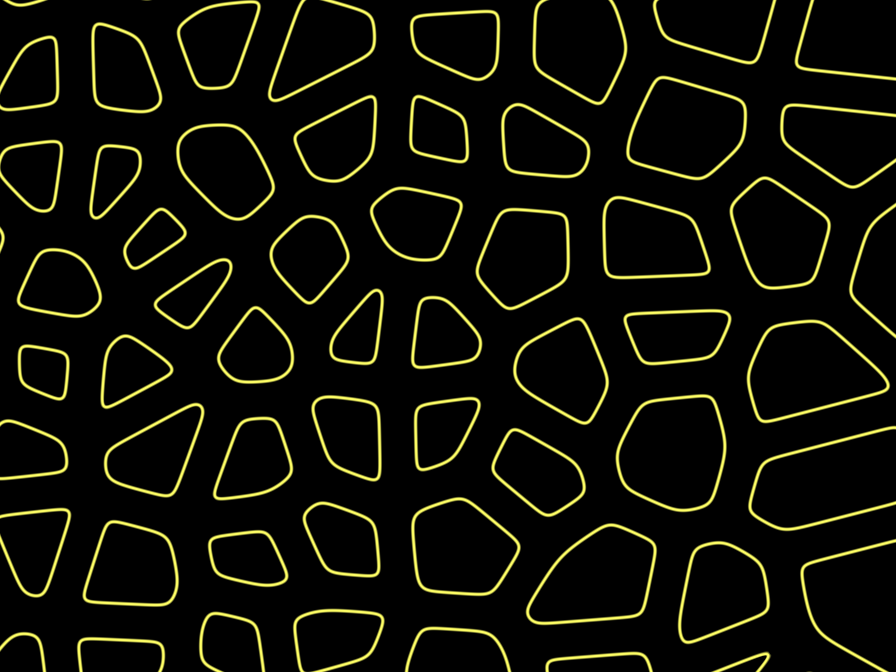
This pattern is drawn by a Shadertoy shader. Its source:

```glsl
const vec3 BACKGROUND = vec3(0.0);
const vec3 LINE_COLOR = vec3(1.0, 1.0, 0.4);
const vec2 DENSE_CENTER = vec2(0.28, 0.55); // where the cells are smallest
const float SPREAD = 0.7;         // distance over which cells grow
const float CELL_SIZE = 0.138;    // site spacing at the dense center
const float JITTER = 0.78;        // 0 = regular grid, 1 = fully random
const float HALF_GAP = 0.027;     // inset of each outline from its cell border
const float ROUNDING = 0.0065;    // corner softness
const float LINE_CORE = 0.0005;   // half width of the solid line
const float LINE_EDGE = 0.0040;   // half width including the soft edge

vec2 hash2(vec2 cell) {
    vec2 k = vec2(dot(cell, vec2(127.1, 311.7)), dot(cell, vec2(269.5, 183.3)));
    return fract(sin(k) * 43758.55);
}

// Radial stretch between the uniform site grid and the canvas
vec2 gridToCanvas(vec2 g) {
    vec2 w = g * CELL_SIZE / SPREAD;
    float r = max(length(w), 1e-4);
    return DENSE_CENTER + SPREAD * w * sinh(r) / r;
}

vec2 canvasToGrid(vec2 p) {
    vec2 w = (p - DENSE_CENTER) / SPREAD;
    float r = max(length(w), 1e-4);
    return w * asinh(r) / r * SPREAD / CELL_SIZE;
}

vec2 sitePosition(vec2 cell) {
    return gridToCanvas(cell + 0.5 + JITTER * (hash2(cell) - 0.5));
}

// Grid cell whose site lies nearest to p
vec2 nearestCell(vec2 p) {
    vec2 base = floor(canvasToGrid(p));
    vec2 best = base;
    float bestDist = 1e5;
    for (int y = -2; y <= 2; y++)
    for (int x = -2; x <= 2; x++) {
        vec2 cell = base + vec2(x, y);
        float d = distance(p, sitePosition(cell));
        if (d < bestDist) {
            bestDist = d;
            best = cell;
        }
    }
    return best;
}

// Signed distance to the rounded, inset cell outline
float outlineDistance(vec2 p) {
    vec2 home = nearestCell(p);
    vec2 site = sitePosition(home);
    float total = 0.0;
    vec2 slope = vec2(0.0);
    for (int y = -2; y <= 2; y++)
    for (int x = -2; x <= 2; x++) {
        if (x == 0 && y == 0) continue;
        vec2 other = sitePosition(home + vec2(x, y));
        vec2 normal = normalize(other - site);
        float border = dot(0.5 * (site + other) - p, normal);
        float weight = exp(-border / ROUNDING);
        total += weight;
        slope += weight * normal;
    }
    float smoothBorder = -ROUNDING * log(total);
    // Dividing by the slope keeps the line width even around corners
    return (smoothBorder - HALF_GAP) / max(length(slope) / total, 0.3);
}

void mainImage(out vec4 fragColor, in vec2 fragCoord) {
    vec2 p = fragCoord / iResolution.y;
    float line = 1.0 - smoothstep(LINE_CORE, LINE_EDGE, abs(outlineDistance(p)));
    fragColor = vec4(mix(BACKGROUND, LINE_COLOR, line), 1.0);
}
```
